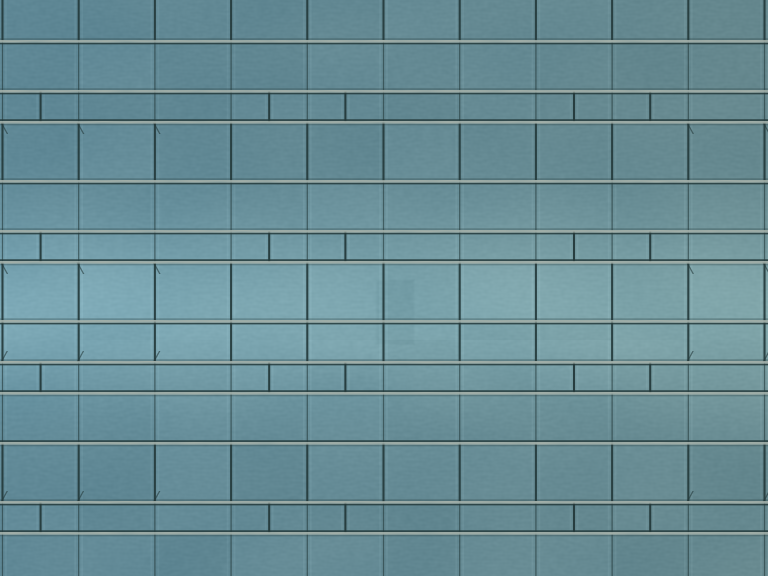
Give the GLSL for this pattern, as a Shadertoy shader.

```glsl
// Glass curtain-wall facade: blue-green panes, pale horizontal rails, dark mullions and split vent bands.

// Lengths are fractions of the canvas height
const float ASPECT = 4.0 / 3.0;
const float BAY_WIDTH = 0.1323;
const float BAY_START = 0.0043;
const float STOREY = 0.2431;
const float MIRROR_Y = 0.4578;      // storeys run upward and downward from here
const float SEAM_Y = 0.410;         // where the direction flips
const float BAND_LOW = 0.0868;      // rail heights within a storey
const float BAND_HIGH = 0.1406;
const float SILL = 0.2274;
const float RAIL_WIDTH = 0.0046;
const float SHADOW_WIDTH = 0.0032;
const float SHADOW_OFFSET = 0.0037;
const float MULLION_WIDTH = 0.0036;
const float THIN_WIDTH = 0.0022;
const float PANE_VARIATION = 0.022;
const float WEATHERING = 0.025;
const float GRAIN = 0.018;

const vec3 GLASS_LEFT = vec3(0.375, 0.535, 0.590);
const vec3 GLASS_RIGHT = vec3(0.400, 0.535, 0.560);
const vec3 GLOW_LEFT = vec3(0.490, 0.665, 0.720);
const vec3 GLOW_RIGHT = vec3(0.500, 0.645, 0.660);
const vec3 RAIL_COLOR = vec3(0.635, 0.685, 0.660);
const vec3 DARK_COLOR = vec3(0.140, 0.225, 0.230);

float hash(vec2 p) {
    vec3 q = fract(p.xyx * vec3(0.1031, 0.1030, 0.0973));
    q += dot(q, q.yzx + 33.33);
    return fract((q.x + q.y) * q.z);
}

vec2 gradient(vec2 cell) {
    float angle = 6.2832 * hash(cell);
    return vec2(cos(angle), sin(angle));
}

float gradientNoise(vec2 p) {
    vec2 i = floor(p), f = fract(p);
    vec2 u = f * f * f * (f * (f * 6.0 - 15.0) + 10.0);
    vec2 e = vec2(1.0, 0.0);
    float a = dot(gradient(i), f);
    float b = dot(gradient(i + e.xy), f - e.xy);
    float c = dot(gradient(i + e.yx), f - e.yx);
    float d = dot(gradient(i + e.xx), f - e.xx);
    return mix(mix(a, b, u.x), mix(c, d, u.x), u.y);
}

// Share of a pixel covered by a line whose centre lies at distance d
float stripe(float d, float width, float px) {
    float h = 0.5 * width;
    return clamp(min(d + 0.5 * px, h) - max(d - 0.5 * px, -h), 0.0, px) / px;
}

float boxMask(vec2 p, vec2 halfSize, float blur) {
    vec2 q = abs(p) - halfSize;
    return 1.0 - smoothstep(-blur, blur, max(q.x, q.y));
}

// Sky reflection with a bright horizontal glow
vec3 glassColor(vec2 p, vec2 pane) {
    float across = p.x / ASPECT;
    float offset = p.y - 0.46;
    float glow = exp(-offset * offset / 0.026);
    vec3 col = mix(mix(GLASS_LEFT, GLASS_RIGHT, across), mix(GLOW_LEFT, GLOW_RIGHT, across), glow);
    col += PANE_VARIATION * (hash(pane + 7.0) - 0.5);
    col += WEATHERING * gradientNoise(p * vec2(5.0, 8.0)) * vec3(1.0, 0.8, 0.6);
    col += GRAIN * (gradientNoise(p * vec2(60.0, 190.0)) + 0.6 * gradientNoise(p * 150.0));
    col -= 0.022 * boxMask(p - vec2(0.686, 0.458), vec2(0.033, 0.056), 0.003);
    return col;
}

void mainImage(out vec4 fragColor, in vec2 fragCoord) {
    vec2 p = fragCoord / iResolution.xy * vec2(ASPECT, 1.0);
    float px = 1.0 / iResolution.y;

    // Bay and storey coordinates
    float bay = (p.x - BAY_START) / BAY_WIDTH;
    float column = floor(bay);
    float joint = floor(bay + 0.5);
    float jointX = (bay - joint) * BAY_WIDTH;
    float rise = p.y > SEAM_Y ? p.y - MIRROR_Y : MIRROR_Y - p.y;
    float level = mod(rise, STOREY);
    bool band = level > BAND_LOW && level < BAND_HIGH;
    bool tall = level < BAND_LOW || level > SILL || rise < 0.0;
    float row = 3.0 * floor((rise + STOREY - SILL) / STOREY) + (band ? 1.0 : tall ? 0.0 : 2.0);
    vec3 col = glassColor(p, vec2(column, row + (p.y > SEAM_Y ? 40.0 : 0.0)));

    // Pale inner frame and dark vertical joints
    col += 0.025 * stripe(abs(jointX) - 0.006, 0.003, px);
    float jointWidth = tall ? MULLION_WIDTH : THIN_WIDTH;
    float jointDark = tall ? 0.92 : 0.62;
    col = mix(col, DARK_COLOR, jointDark * stripe(jointX, jointWidth, px));

    // Vent bands: two of every four bays are split in half
    float group = mod(column, 4.0);
    if (band && (group < 0.5 || group > 2.5)) {
        float splitX = (fract(bay) - 0.5) * BAY_WIDTH;
        col += 0.025 * stripe(abs(splitX) - 0.006, 0.003, px);
        col = mix(col, DARK_COLOR, 0.95 * stripe(splitX, MULLION_WIDTH, px));
    }

    // Slanted brackets below the bands on some joints
    vec2 bracket = vec2(jointX - 0.003, level - BAND_LOW + 0.010);
    float slant = stripe((bracket.x + 0.55 * bracket.y) * 0.876, 0.0022, px);
    float bracketOn = step(mod(joint, 9.0), 2.5) * step(abs(bracket.y), 0.010);
    col = mix(col, DARK_COLOR, 0.6 * slant * bracketOn);

    // Rails, each with a deep shadow on one side and a faint one on the other
    vec3 rails = vec3(level) - vec3(BAND_LOW, BAND_HIGH, SILL);
    vec3 side = vec3(1.0, -1.0, -1.0);
    for (int i = 0; i < 3; i++) {
        float d = rails[i] * side[i];
        col = mix(col, DARK_COLOR, 0.85 * stripe(d - SHADOW_OFFSET, SHADOW_WIDTH, px));
        col = mix(col, DARK_COLOR, 0.30 * stripe(d + SHADOW_OFFSET, SHADOW_WIDTH, px));
        float wear = 0.9 + 0.2 * gradientNoise(vec2(p.x * 25.0, row));
        col = mix(col, RAIL_COLOR * (0.94 + 0.06 * wear), wear * stripe(d, RAIL_WIDTH, px));
    }
    fragColor = vec4(clamp(col, 0.0, 1.0), 1.0);
}
```
